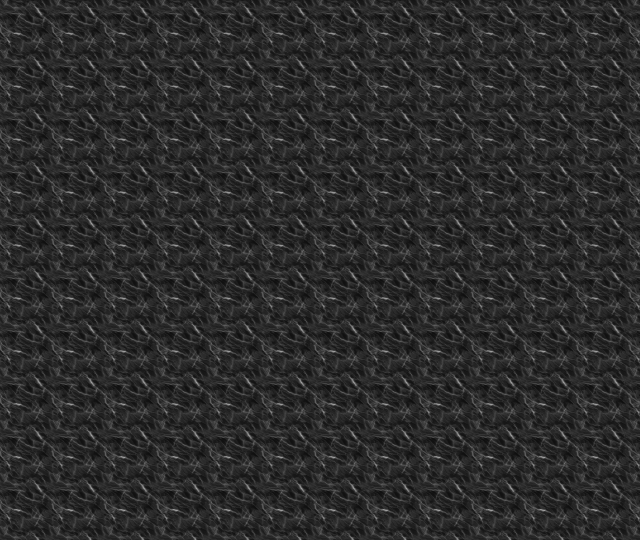
Give the GLSL for this pattern, as a WebGL 2 fragment shader.

```glsl
#version 300 es
precision highp float;
// Black marble in small tiles, about 12 across and 10 down, all alike.
// Skewed cellular noise that wraps at the tile edge gives grain and cracks
// running down to the right; a few thin, nearly straight pale veins lie on top.
uniform vec2 u_resolution;
out vec4 fragColor;

const float TAU = 6.2831853;

vec2 hash2(vec2 k, float seed) {
  vec2 s = vec2(dot(k, vec2(127.1, 311.7)), dot(k, vec2(269.5, 183.3)));
  return fract(sin(s + seed * 17.3) * 43758.55);
}

// Wrapping cellular noise on the integer lattice (m.xy, m.zw).
// Returns nearest distance, gap to the second nearest, and a random cell tone.
vec3 cells(vec2 p, vec4 m, float seed) {
  float count = m.x * m.w - m.y * m.z;
  vec2 q = vec2(dot(m.xy, p), dot(m.zw, p));
  vec2 base = floor(q);
  float nearest = 9.0, second = 9.0, tone = 0.0;
  for (int j = -1; j <= 1; j++) {
    for (int i = -1; i <= 1; i++) {
      vec2 c = base + vec2(i, j);
      // Cells one whole tile apart share the same key
      vec2 key = vec2(m.w * c.x - m.y * c.y, m.x * c.y - m.z * c.x);
      vec2 rnd = hash2(floor(mod(key + 0.5, count)), seed);
      float d = length(c + 0.05 + 0.9 * rnd - q);
      if (d < nearest) {
        second = nearest;
        nearest = d;
        tone = fract(rnd.x * 7.0 + rnd.y * 5.0);
      } else {
        second = min(second, d);
      }
    }
  }
  return vec3(nearest, second - nearest, tone);
}

// Roughens lines with small sines of whole frequency, so the tile still wraps
vec2 warp(vec2 p) {
  p += 0.014 * sin(TAU * (p.yx * vec2(2.0, 1.0) + p * vec2(1.0, 2.0)) + vec2(0.6, 2.1));
  p += 0.007 * sin(TAU * (p.yx * vec2(5.0, 4.0) - p * vec2(2.0, 3.0)) + vec2(1.7, 4.0));
  return p + 0.004 * sin(TAU * p.yx * vec2(13.0, 11.0) + vec2(3.0, 0.4));
}

float clouds(vec2 p) {
  float s = sin(TAU * (p.x - 2.0 * p.y) + 1.0 + 1.2 * sin(TAU * (p.x + p.y)));
  s += 0.8 * sin(TAU * (2.0 * p.x - 3.0 * p.y) + 1.5 * sin(TAU * (p.y + 0.2)));
  s += 0.6 * sin(TAU * (3.0 * p.x + 4.0 * p.y) + 1.2 * sin(TAU * 3.0 * p.x));
  return clamp(0.5 + 0.22 * s, 0.0, 1.0);
}

// One tapered vein from a to b, repeated in every tile
float vein(vec2 p, vec2 a, vec2 b, float width) {
  vec2 q = p - 0.5 * (a + b), h = 0.5 * (b - a);
  q -= round(q);
  float t = clamp(dot(q, h) / dot(h, h), -1.0, 1.0);
  float d = length(q - t * h);
  return exp(-d * d / (width * width)) * (1.0 - t * t * t * t);
}

float marble(vec2 p) {
  vec2 w = warp(p);
  float cloud = clouds(w);
  float patchy = smoothstep(0.35, 0.75, clouds(w.yx + 0.37));
  vec3 loops = cells(w, vec4(2, 1, -1, 2), 1.0);
  vec3 crack = cells(w, vec4(2, 1, -4, 6), 2.0);
  vec3 flake = cells(w, vec4(3, 2, -8, 12), 3.0);
  vec3 grain = cells(w, vec4(8, 5, -13, 20), 4.0);

  // Dark ground: faint clouds, flakes and fine grain
  float shade = 0.046 + 0.035 * cloud + 0.045 * flake.z + 0.085 * grain.z * grain.z;

  // Thin cracks that fade in and out
  shade += 0.20 * exp(-loops.y / 0.04) * patchy;
  shade += 0.19 * exp(-crack.y / 0.07) * (0.25 + 0.75 * cloud);
  shade += 0.13 * exp(-flake.y / 0.10) * (0.3 + 0.7 * patchy);

  // Long pale veins, broken up by the grain
  float pale = vein(w, vec2(0.00, 0.50), vec2(0.58, 0.74), 0.015);
  pale += 0.75 * vein(w, vec2(-0.04, 0.46), vec2(0.26, 0.97), 0.013);
  pale += 0.65 * vein(w, vec2(0.58, 0.04), vec2(1.02, 0.50), 0.012);
  pale += 0.60 * vein(w, vec2(0.36, 0.32), vec2(0.80, 0.50), 0.012);
  pale += 0.50 * vein(w, vec2(0.08, 0.22), vec2(0.44, 0.30), 0.011);
  pale += 0.50 * vein(w, vec2(0.62, 0.98), vec2(0.86, 0.62), 0.011);
  return shade + 0.46 * pale * (0.4 + 0.6 * grain.z);
}

void main() {
  // Tiles are counted from the top left corner, y pointing down
  vec2 scale = vec2(12.2, 10.2) / u_resolution;
  vec2 pos = vec2(gl_FragCoord.x, u_resolution.y - gl_FragCoord.y);
  float shade = 0.0;
  for (int k = 0; k < 4; k++) {
    vec2 offset = vec2(k % 2, k / 2) * 0.5 - 0.25;
    shade += 0.25 * marble((pos + offset) * scale);
  }
  fragColor = vec4(vec3(clamp(shade, 0.04, 0.75)), 1.0);
}
```
